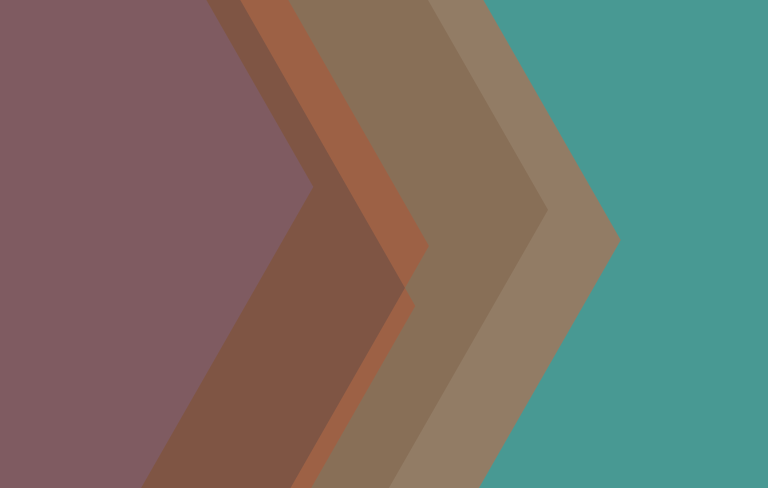
A Shadertoy shader for this background:

```glsl
const vec3 TEAL      = vec3(0.282, 0.600, 0.576);
const vec3 PALE_TAN  = vec3(0.573, 0.486, 0.396);
const vec3 DARK_TAN  = vec3(0.533, 0.435, 0.341);
const vec3 RUST      = vec3(0.616, 0.380, 0.271);
const vec3 BROWN     = vec3(0.498, 0.333, 0.267);
const vec3 PLUM      = vec3(0.498, 0.357, 0.380);

// Arrow tips, in units of canvas height
const vec2 PALE_TIP  = vec2(1.272, 0.508);
const vec2 DARK_TIP  = vec2(1.123, 0.570);
const vec2 UPPER_TIP = vec2(0.879, 0.496);
const vec2 LOWER_TIP = vec2(0.851, 0.373);
const vec2 PLUM_TIP  = vec2(0.642, 0.617);

const float EDGE_SLOPE = 0.572; // horizontal run per unit of height

// Signed distance to the edges of a right-pointing arrow, negative inside
float arrowDistance(vec2 p, vec2 tip) {
    vec2 q = p - tip;
    return (q.x + EDGE_SLOPE * abs(q.y)) / length(vec2(1.0, EDGE_SLOPE));
}

// Coverage of a shape, softened over one pixel
float coverage(float dist) {
    return clamp(0.5 - dist * iResolution.y, 0.0, 1.0);
}

void mainImage(out vec4 fragColor, in vec2 fragCoord) {
    vec2 p = fragCoord / iResolution.y;

    // Wide arrows at the back
    vec3 color = mix(TEAL, PALE_TAN, coverage(arrowDistance(p, PALE_TIP)));
    color = mix(color, DARK_TAN, coverage(arrowDistance(p, DARK_TIP)));

    // Two crossing arrows: rust where either lies, brown where both overlap
    float upper = arrowDistance(p, UPPER_TIP);
    float lower = arrowDistance(p, LOWER_TIP);
    color = mix(color, RUST, coverage(min(upper, lower)));
    color = mix(color, BROWN, coverage(max(upper, lower)));

    // Front arrow
    color = mix(color, PLUM, coverage(arrowDistance(p, PLUM_TIP)));

    fragColor = vec4(color, 1.0);
}
```
